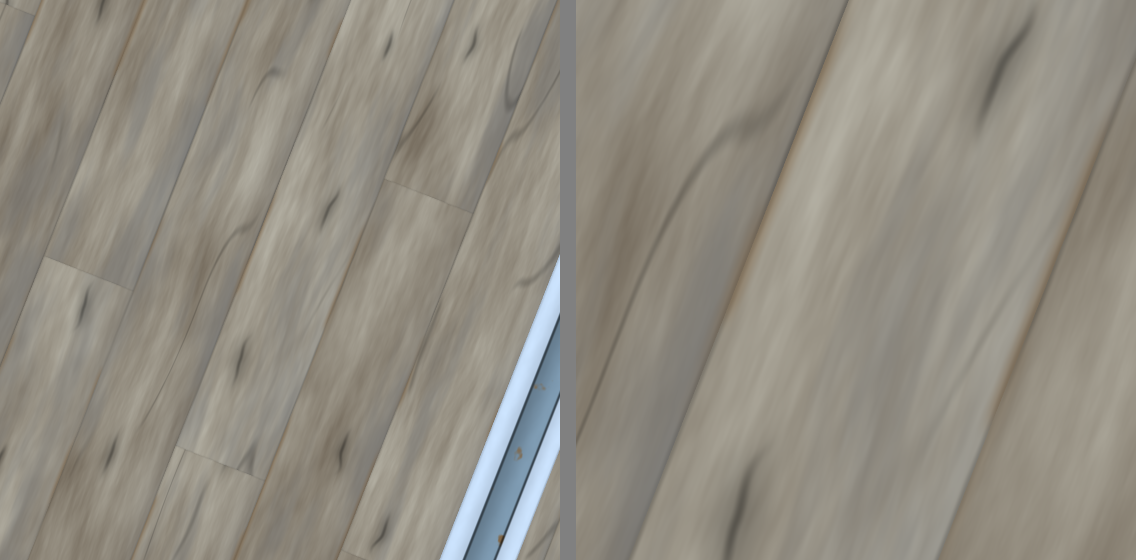
Left: the whole. Right: its middle third, enlarged.
A WebGL 1 fragment shader for this texture:

```glsl
precision highp float;
// Weathered oak-look floor planks laid on a slant, crossed by a pale metal track.
// The canvas is rotated into plank axes; staggered boards get stretched noise
// for grain, hashed knots, thin cracks and soft grey seams.
uniform vec2 u_resolution;

#define SLANT 0.3752
#define PLANK_WIDTH 0.1715
#define FIRST_SEAM -0.126
#define PLANK_LENGTH 1.5
#define KNOT_SPACING 0.31
#define TRACK_START 0.730
#define WOOD_DARK vec3(0.49, 0.455, 0.40)
#define WOOD_LIGHT vec3(0.69, 0.675, 0.625)
#define WOOD_GREY vec3(0.47, 0.47, 0.465)
#define RUST vec3(0.50, 0.40, 0.28)
#define METAL_LIGHT vec3(0.78, 0.87, 0.97)
#define METAL_DARK vec3(0.44, 0.54, 0.62)

float hash(vec2 p) {
  return fract(sin(dot(p, vec2(127.1, 311.7))) * 43758.55);
}

float noise(vec2 p) {
  vec2 i = floor(p), f = fract(p);
  f = f * f * (3.0 - 2.0 * f);
  return mix(mix(hash(i), hash(i + vec2(1, 0)), f.x),
             mix(hash(i + vec2(0, 1)), hash(i + vec2(1, 1)), f.x), f.y);
}

float fbm(vec2 p) {
  float sum = 0.0, amp = 0.53;
  for (int i = 0; i < 4; i++) {
    sum += amp * noise(p);
    p = p * 2.03 + 17.3;
    amp *= 0.5;
  }
  return sum;
}

// 1 on a line at distance 0, fading to 0 at the given width
float line(float d, float width) {
  return 1.0 - smoothstep(0.0, width, abs(d));
}

// Staggered end joint: odd rows sit far along, all rows drift
float jointOffset(float row) {
  float drift = 0.534 - 0.1555 * row + 0.0205 * row * row;
  return drift + mod(row, 2.0) * (0.84 - 0.069 * row);
}

// x: soft dark halo, y: narrow split through the knot
vec2 knot(float across, float along, float seed) {
  float s = along / KNOT_SPACING + hash(vec2(seed, 4.0));
  vec2 id = vec2(floor(s), seed);
  vec2 d = vec2(across - mix(0.3, 0.7, hash(id + 2.0)) * PLANK_WIDTH,
                (fract(s) - 0.5) * KNOT_SPACING);
  d.x += 0.014 * (noise(vec2(d.y * 32.0, seed + id.x * 7.0)) - 0.5);
  float size = mix(0.6, 1.15, hash(id + 5.0));
  float present = step(0.5, hash(id + 9.0));
  float halo = exp(-dot(d * vec2(75, 27), d * vec2(75, 27)) / (size * size));
  float split = line(d.x, 0.005) * (1.0 - smoothstep(0.01, 0.055 * size, abs(d.y)));
  return present * vec2(halo, split);
}

vec3 wood(vec2 q) {
  float s = (q.x - FIRST_SEAM) / PLANK_WIDTH;
  float row = floor(s), across = fract(s) * PLANK_WIDTH;
  float run = (q.y - jointOffset(row)) / PLANK_LENGTH;
  float board = floor(run);
  float seed = floor(hash(vec2(row, board) + 3.7) * 90.0);
  float toSeam = min(across, PLANK_WIDTH - across);
  float toJoint = min(fract(run), 1.0 - fract(run)) * PLANK_LENGTH;

  // Broad clouds, long streaks and fine fibres
  vec2 g = q + seed * vec2(1.37, 2.11);
  g.x += 0.012 * (noise(g * vec2(9, 6)) - 0.5);
  float cloud = fbm(g * vec2(13, 4.5));
  float streak = fbm(g * vec2(48, 5));
  float fibre = fbm(g * vec2(150, 24));
  float tone = 0.14 * (hash(vec2(seed, 1.0)) - 0.5) + (board < 0.0 ? -0.07 : 0.08);
  float light = 0.54 + tone + 1.0 * (cloud - 0.5) + 0.65 * (streak - 0.5)
              + 0.35 * (fibre - 0.5);
  vec3 col = mix(WOOD_DARK, WOOD_LIGHT, light);

  // Grey cast in patches and along the right side of each board
  float patches = smoothstep(0.45, 0.75, fbm(g * vec2(22, 3.5) + 31.0));
  float side = exp(-(PLANK_WIDTH - across) / 0.022);
  col = mix(col, WOOD_GREY, 0.45 * patches + side * (0.15 + 0.4 * cloud));

  // Knots and occasional long cracks
  vec2 k = knot(across, q.y, seed);
  col *= 1.0 - 0.2 * k.x - 0.22 * k.y;
  float crack = line(noise(g * vec2(19, 2.6) + 50.0) - 0.5, 0.035);
  col *= 1.0 - 0.17 * crack * smoothstep(0.56, 0.74, noise(g * vec2(14, 5) + 8.0));

  // Worn seams, faint end joints and brown stains
  float wear = noise(vec2(row * 9.0, q.y * 7.0));
  col *= 1.0 - line(toSeam, 0.0035) * (0.06 + 0.16 * wear);
  col *= 1.0 - 0.06 * line(toJoint, 0.003);
  float stain = smoothstep(0.62, 0.9, noise(vec2(row * 5.0 + 2.0, q.y * 11.0)));
  return mix(col, RUST, 0.5 * stain * line(toSeam, 0.009));
}

// Two pale rails around a darker groove; x is measured from the left edge
vec3 track(float x, vec2 q) {
  float groove = smoothstep(0.037, 0.040, x) * (1.0 - smoothstep(0.092, 0.095, x));
  vec3 rail = METAL_LIGHT * (0.97 + 0.05 * sin(x * 120.0));
  vec3 channel = METAL_DARK * mix(0.9, 1.13, smoothstep(0.04, 0.085, x));
  float rust = smoothstep(0.70, 0.85, fbm(q * vec2(34, 25) + 6.0));
  vec3 col = mix(rail, mix(channel, RUST, rust), groove);
  col *= 1.0 - 0.5 * line(x - 0.041, 0.004) - 0.6 * line(x - 0.092, 0.004);
  col *= 1.0 - 0.12 * line(x, 0.005) - 0.2 * line(x - 0.128, 0.004);
  return col * (0.98 + 0.04 * fbm(q * vec2(90, 40)));
}

vec3 scene(vec2 p) {
  vec2 q = vec2(dot(p, vec2(cos(SLANT), -sin(SLANT))),
                dot(p, vec2(sin(SLANT), cos(SLANT))));
  float x = q.x - TRACK_START;
  return x > 0.0 && x < 0.128 ? track(x, q) : wood(q);
}

void main() {
  // Four samples per pixel smooth every edge
  vec3 sum = vec3(0.0);
  for (int i = 0; i < 4; i++) {
    float n = float(i);
    vec2 shift = vec2(mod(n, 2.0), floor(n / 2.0)) * 0.5 - 0.25;
    sum += scene((gl_FragCoord.xy + shift) / u_resolution);
  }
  gl_FragColor = vec4(sum / 4.0, 1.0);
}
```
